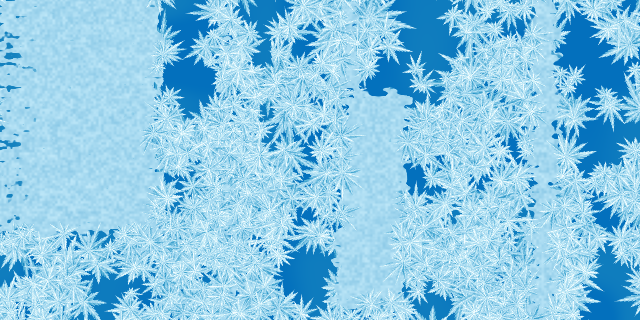
This texture is drawn by a Shadertoy shader. Its source:

```glsl
#define LAYERS 8
#define CELL_LARGE 0.14
#define CELL_SMALL 0.07
#define GROWTH 0.32
#define GRAIN 0.13
#define TAU 6.2831853

const vec3 DEEP = vec3(0.01, 0.44, 0.74);
const vec3 BLUE = vec3(0.08, 0.51, 0.75);
const vec3 TEAL = vec3(0.25, 0.64, 0.81);
const vec3 SKY  = vec3(0.45, 0.75, 0.88);
const vec3 ICE  = vec3(0.65, 0.85, 0.94);
const vec3 PALE = vec3(0.79, 0.93, 0.97);

float hash(vec2 p) {
    vec3 q = fract(vec3(p.xyx) * 0.1031);
    q += dot(q, q.yzx + 33.33);
    return fract((q.x + q.y) * q.z);
}

float noise(vec2 p) {
    vec2 i = floor(p), f = fract(p);
    f = f * f * (3.0 - 2.0 * f);
    return mix(mix(hash(i), hash(i + vec2(1, 0)), f.x),
               mix(hash(i + vec2(0, 1)), hash(i + vec2(1, 1)), f.x), f.y);
}

mat2 rotate(float a) {
    return mat2(cos(a), sin(a), -sin(a), cos(a));
}

float box(vec2 p, vec2 centre, vec2 halfSize) {
    vec2 d = abs(p - centre) - halfSize;
    return length(max(d, 0.0)) + min(max(d.x, d.y), 0.0);
}

// Upright sheets of solid frost
float sheetDistance(vec2 p) {
    float d = box(p, vec2(0.22, 0.78), vec2(0.27, 0.51));
    d = min(d, box(p, vec2(1.165 + 0.03 * (p.y - 0.4), 0.38), vec2(0.105, 0.33)));
    d = min(d, box(p, vec2(1.70, 0.5), vec2(0.042, 0.7)));
    d = min(d, box(p, vec2(1.09, 0.92), vec2(0.03, 0.2)));
    return min(d, box(p, vec2(0.71, 0.5), vec2(0.008, 0.7)));
}

float band(float x, float centre, float width) {
    float t = (x - centre) / width;
    return exp(-t * t);
}

// Chance that a crystal grows at p
float growth(vec2 p) {
    float d = sheetDistance(p);
    float bands = band(p.x, 0.72, 0.08) + band(p.x, 1.53, 0.09);
    float g = GROWTH + 0.4 * bands + 0.4 * smoothstep(0.09, 0.0, d)
            + 1.5 * (noise(p * 7.5 + 3.7) - 0.5);
    return g * step(-0.012, d);
}

vec3 iceRamp(float s) {
    vec3 c = mix(BLUE, TEAL, smoothstep(0.0, 0.22, s));
    c = mix(c, SKY, smoothstep(0.22, 0.42, s));
    c = mix(c, ICE, smoothstep(0.42, 0.62, s));
    c = mix(c, PALE, smoothstep(0.68, 0.9, s));
    return mix(c, vec3(0.95, 0.99, 1.0), smoothstep(0.92, 1.15, s));
}

// Fan of serrated blades: x = signed inside distance, y = shade
vec2 crystal(vec2 q, float seed) {
    float r = length(q);
    float count = 9.0 + floor(6.0 * hash(vec2(seed, 1.3)));
    float t = (atan(q.y, q.x) / TAU + 0.5) * count;
    float id = floor(t);
    float f = t - id - 0.5 - 0.3 * (hash(vec2(id, seed)) - 0.5);
    float facing = 0.5 + 0.5 * cos(id / count * TAU);
    float len = mix(0.5, 1.0, hash(vec2(id + 7.0, seed))) * mix(1.0, 0.5, facing);
    float u = r / len;
    float across = abs(sin(f * TAU / count)) * r;
    float barb = fract(u * 6.0 - across * 14.0);
    float width = 0.26 * sqrt(u + 0.03) * (1.0 - u) * (0.6 + 0.4 * barb);
    float shade = 0.46 + 0.3 * (hash(vec2(id, seed + 4.0)) - 0.5)
                + 0.1 * sign(f) + 0.2 * (barb - 0.5)
                + 0.32 * smoothstep(0.035, 0.0, across) + 0.1 * u;
    return vec2(width - across, shade);
}

vec3 addCrystals(vec3 col, vec2 p, float layer, float pixel) {
    float depth = layer / float(LAYERS - 1);
    float cell = mix(CELL_LARGE, CELL_SMALL, depth);
    mat2 turn = rotate(layer * 1.7);
    vec2 g = turn * p / cell + layer * 19.3 + 60.0;
    vec2 base = floor(g);
    for (int j = -1; j <= 1; j++)
    for (int i = -1; i <= 1; i++) {
        vec2 id = base + vec2(i, j);
        float seed = 90.0 * hash(id + 5.1);
        vec2 centre = id + 0.2 + 0.6 * vec2(hash(id + 11.0), hash(id + 23.0));
        vec2 place = (centre - layer * 19.3 - 60.0) * cell * turn;
        float size = 0.7 + 0.45 * hash(id + 37.0);
        vec2 q = (g - centre) / size;
        if (dot(q, q) > 1.0 || hash(id + 51.0) > growth(place)) continue;
        vec2 c = crystal(rotate(seed) * q, seed);
        float cover = clamp(c.x * size * cell / pixel + 0.5, 0.0, 1.0);
        float shade = c.y + 0.18 * (depth - 0.4) + 0.3 * (noise(p * 75.0) - 0.5);
        col = mix(col, iceRamp(shade), cover);
    }
    return col;
}

// Grainy sheet with ragged sides and streaked pits
vec3 addSheet(vec3 col, vec2 p, float pixel) {
    float d = sheetDistance(p);
    float ragged = d + 0.045 * (noise(p * vec2(22, 75)) - 0.5)
                 + 0.03 * (noise(p * vec2(60, 30) + 9.0) - 0.5);
    float grain = noise(p * 125.0) + 0.6 * noise(p * 60.0) - 0.8;
    vec3 ice = ICE + GRAIN * grain * vec3(1.0, 0.6, 0.35);
    float worn = smoothstep(0.15, 0.04, p.x) + 0.6 * smoothstep(-0.05, 0.0, d);
    float pit = noise(p * vec2(36, 95) + 31.0) + 0.25 * noise(p * 110.0);
    float hole = smoothstep(0.0, 0.14, pit - 1.12 + 0.27 * min(worn, 1.0));
    ice = mix(ice, mix(SKY, BLUE, min(worn, 1.0)), hole);
    return mix(col, ice, smoothstep(pixel, -pixel, ragged));
}

void mainImage(out vec4 fragColor, in vec2 fragCoord) {
    vec2 p = fragCoord / iResolution.y;
    float pixel = 1.0 / iResolution.y;
    vec3 col = mix(DEEP, BLUE, 0.7 * smoothstep(0.45, 0.9, noise(p * 6.0)));
    for (int i = 0; i < LAYERS; i++) {
        if (i == LAYERS / 2) col = addSheet(col, p, pixel);
        col = addCrystals(col, p, float(i), pixel);
    }
    fragColor = vec4(clamp(col, 0.0, 1.0), 1.0);
}
```
